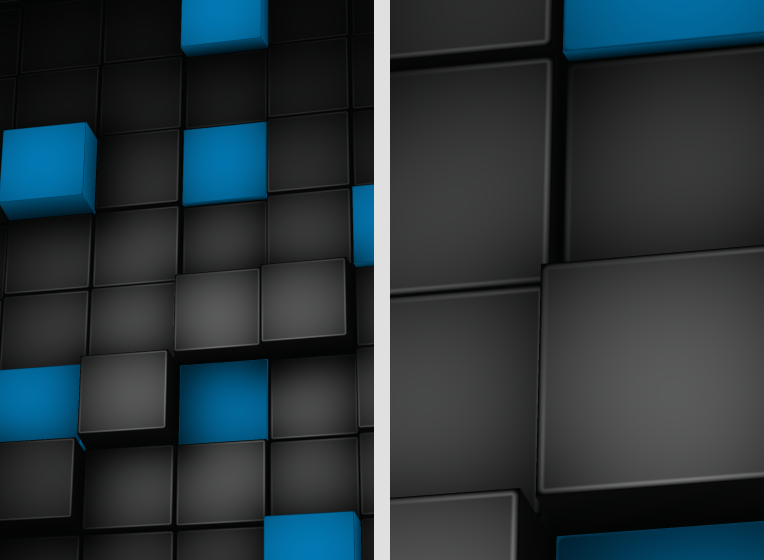
Left: the whole. Right: its middle third, enlarged.
Give the GLSL for this background, as a Shadertoy shader.

```glsl
#define LEAN vec2(0.17, 0.31)          // ground offset seen per unit of height
#define HALF_TILE 0.488                // half width of a block in cells
#define ROUNDING 0.035
#define RIM_WIDTH 0.013
#define LIGHT_POS vec2(0.07, 0.68)
#define LIGHT_SIZE vec2(0.43, 0.43)
#define GREY_LEVEL 0.38
#define SHADOW 2.3
#define BLUE vec3(0.008, 0.47, 0.70)
#define GAP_COLOR vec3(0.012, 0.014, 0.015)
#define AA 3

float hash(vec2 p) {
    return fract(sin(dot(p, vec2(127.1, 311.7))) * 43758.55);
}

// Screen point (x from the middle, y down) to slanted, widening grid cells
vec2 toGrid(vec2 p) {
    float col = (p.x - 0.147) / (0.146 + 0.021 * p.y) + 4.0;
    float y = p.y + (0.12 - 0.07 * p.y) * p.x;
    float row = (sqrt(0.0169 + 0.00704 * (y - 0.104)) - 0.13) / 0.00352 + 1.0;
    return vec2(col, row);
}

// Blue blocks: every third row of the odd columns, plus one steep diagonal
bool isBlue(vec2 c) {
    float phase = mod(c.y - floor(c.x / 5.0), 3.0);
    bool lattice = mod(c.x, 2.0) > 0.5 && abs(phase - 2.0) < 0.5 && abs(c.y - 3.5) < 2.0;
    bool diagonal = abs(c.y - 7.0 * (c.x - 3.0)) < 0.5;
    return lattice || diagonal;
}

// Black blocks rise along a ridge; blue ones follow a folded slope
float blockHeight(vec2 c) {
    float slope = 1.7 - 0.4 * c.x - 0.18 * c.y;
    if (isBlue(c)) return max(slope, -0.5 * slope - 0.15);
    float ridge = c.y - 5.0 + 0.6 * (c.x - 2.0);
    return 0.26 * hash(c) + 0.72 * exp(-3.0 * ridge * ridge);
}

// Darkening cast by taller neighbours
float occlusion(vec2 ground, float height) {
    float sum = 0.0;
    vec2 cell = floor(ground);
    for (int j = -1; j <= 1; j++)
    for (int i = -1; i <= 1; i++) {
        vec2 c = cell + vec2(i, j);
        float d = length(max(abs(ground - c - 0.5) - 0.5, 0.0));
        sum += max(blockHeight(c) - height, 0.0) * exp(-5.0 * d);
    }
    return exp(-SHADOW * sum);
}

vec3 topFace(vec2 cell, vec2 local, float height, float light) {
    vec2 q = abs(local) - HALF_TILE + ROUNDING;
    float inside = ROUNDING - length(max(q, 0.0)) - min(max(q.x, q.y), 0.0);
    float shade = occlusion(cell + 0.5 + local, height);
    float body = smoothstep(0.0, RIM_WIDTH, inside);
    if (isBlue(cell)) {
        float fade = 1.0 - 0.5 * dot(local, local);
        return mix(BLUE * 0.45, BLUE * fade * mix(shade, 1.0, 0.3), body);
    }
    // Sheen on the face and a thin bright line inside the dark outline
    vec2 offset = local - vec2(0.04, 0.06);
    float sheen = max(1.0 - 1.25 * dot(offset, offset), 0.2);
    float grey = GREY_LEVEL * light * sheen * shade;
    float rim = 1.0 - smoothstep(0.0, RIM_WIDTH, abs(inside - 1.7 * RIM_WIDTH));
    float facing = smoothstep(-0.2, 0.5, max(local.x, local.y));
    grey += rim * mix(0.03, 0.13, facing) * (0.35 + light) * shade;
    return mix(GAP_COLOR, vec3(grey) + GAP_COLOR, body);
}

vec3 sideFace(vec2 cell, float rise, bool rightSide, float light) {
    if (isBlue(cell))
        return BLUE * (rightSide ? mix(0.4, 0.75, rise) : mix(0.15, 0.62, rise));
    return GAP_COLOR + 0.025 * light * rise;
}

vec3 scene(vec2 p) {
    vec2 grid = toGrid(p);
    vec2 d = (p - LIGHT_POS) / LIGHT_SIZE;
    float light = exp(-dot(d, d));
    vec3 color = GAP_COLOR;
    float highest = -1.0;
    // Slab test against the blocks the slanted view ray can cross
    for (int j = 0; j <= 1; j++)
    for (int i = 0; i <= 1; i++) {
        vec2 cell = floor(grid) + vec2(i, j);
        vec2 f = grid - cell - 0.5;
        float h = blockHeight(cell);
        vec2 enter = (-HALF_TILE - f) / LEAN;
        vec2 leave = (HALF_TILE - f) / LEAN;
        float low = max(max(enter.x, enter.y), 0.0);
        float high = min(min(leave.x, leave.y), h);
        if (high < low || high <= highest) continue;
        highest = high;
        if (high >= h) color = topFace(cell, f + h * LEAN, h, light);
        else color = sideFace(cell, high / h, leave.x < leave.y, light);
    }
    return color;
}

void mainImage(out vec4 fragColor, in vec2 fragCoord) {
    vec3 sum = vec3(0.0);
    for (int j = 0; j < AA; j++)
    for (int i = 0; i < AA; i++) {
        vec2 pos = fragCoord + (vec2(i, j) + 0.5) / float(AA) - 0.5;
        vec2 p = (pos - vec2(0.5 * iResolution.x, iResolution.y)) / iResolution.y;
        sum += scene(vec2(p.x, -p.y));
    }
    fragColor = vec4(sum / float(AA * AA), 1.0);
}
```
